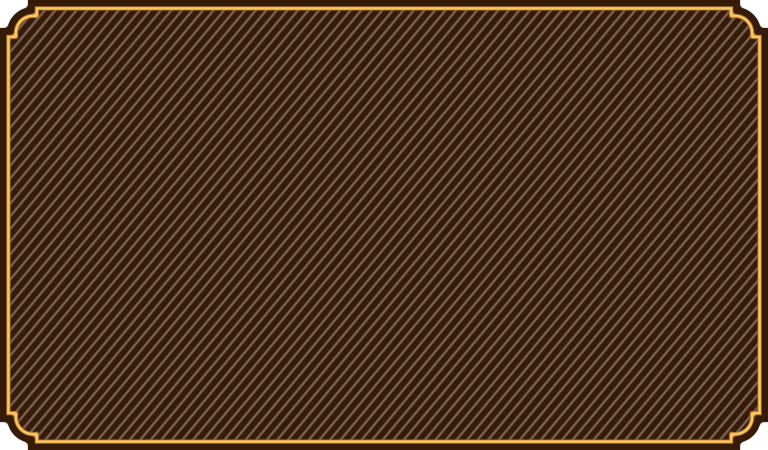
This background is drawn by a Shadertoy shader. Its source:

```glsl
// Dark brown panel with fine diagonal pinstripes and a gold frame with stepped, rounded corners.

// Depth inside the panel: notched rectangle blended with a disc at each corner.
float panelDepth(vec2 p, vec2 size) {
    vec2 q = min(p, size - p);
    float edge = min(q.x, q.y);
    float notch = max(q.x, q.y) - 19.0;
    float bars = min(edge, notch);
    float disc = 17.0 - length(q - 22.0);
    float blend = max(2.5 - abs(bars - disc), 0.0);
    return max(bars, disc) + blend * blend / 10.0;
}

// Soft diagonal stripes leaning to the right.
float pinstripes(vec2 p, float pixel) {
    vec2 across = normalize(vec2(1.2, -1.0));
    float period = 5.4;
    float offset = abs(mod(dot(p, across), period) - 0.5 * period);
    float soft = max(0.6, 0.6 * pixel);
    return 1.0 - smoothstep(0.78 - soft, 0.78 + soft, offset);
}

void mainImage(out vec4 fragColor, in vec2 fragCoord) {
    // The canvas is 300 units high.
    float pixel = 300.0 / iResolution.y;
    vec2 p = fragCoord * pixel;
    float depth = panelDepth(p, iResolution.xy * pixel);
    float blur = 0.7 * pixel;

    vec3 brown = vec3(0.215, 0.105, 0.035);
    vec3 taupe = vec3(0.48, 0.39, 0.335);
    vec3 gold = vec3(1.00, 0.77, 0.35);

    // Striped field inside the frame.
    float field = smoothstep(-blur, blur, depth - 7.0);
    vec3 color = mix(brown, taupe, field * pinstripes(p, pixel));

    // Gold line following the outline, with a softened edge.
    float line = abs(depth - 5.6) - 1.15;
    color = mix(color, gold, 1.0 - smoothstep(-0.8, 0.8, line));

    // White page beyond the cut corners.
    color = mix(vec3(1.0), color, smoothstep(-blur, blur, depth + 0.4));
    fragColor = vec4(color, 1.0);
}
```
